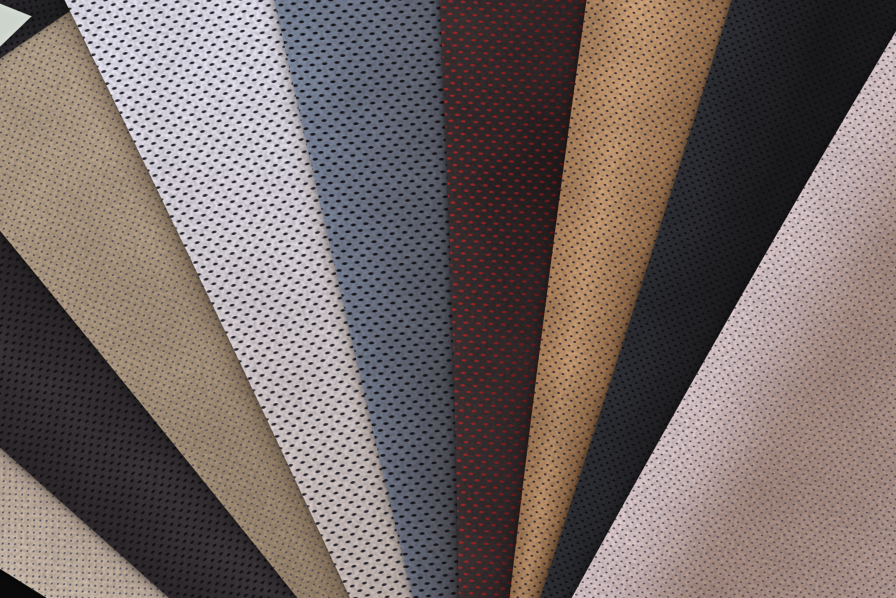
Write a WebGL 2 fragment shader that draws this texture.

```glsl
#version 300 es
precision highp float;
// A fan of perforated upholstery fabrics, overlapping from left to right.
uniform vec2 u_resolution;
out vec4 fragColor;

float hash(vec2 p) {
    vec3 q = fract(vec3(p.xyx) * 0.1031);
    q += dot(q, q.yzx + 33.33);
    return fract((q.x + q.y) * q.z);
}

vec2 gradient(vec2 cell) {
    float a = 6.2832 * hash(cell);
    return vec2(cos(a), sin(a));
}

float gradientNoise(vec2 p) {
    vec2 i = floor(p), f = p - i;
    vec2 s = f * f * f * (f * (f * 6.0 - 15.0) + 10.0);
    vec2 e = vec2(1.0, 0.0);
    float low = mix(dot(gradient(i), f), dot(gradient(i + e), f - e), s.x);
    float high = mix(dot(gradient(i + e.yx), f - e.yx), dot(gradient(i + 1.0), f - 1.0), s.x);
    return mix(low, high, s.y);
}

float fbm(vec2 p) {
    float sum = 0.0, amp = 0.5;
    for (int i = 0; i < 4; i++) {
        sum += amp * gradientNoise(p);
        p = p * 2.1 + 17.3;
        amp *= 0.5;
    }
    return sum;
}

// x of a seam that runs from the top of the canvas to the bottom
float seamX(float y, float top, float bottom, float bow) {
    return mix(bottom, top, y) + 4.0 * bow * y * (1.0 - y);
}

// Signed distance to a seam, positive on its right
float seam(vec2 p, float top, float bottom, float bow) {
    return (p.x - seamX(p.y, top, bottom, bow)) / length(vec2(1.0, top - bottom));
}

// Staggered rows of oval holes, turned with the cloth
float holes(vec2 p, float angle, vec2 pitch, vec2 radius, float px) {
    float c = cos(angle), s = sin(angle);
    vec2 q = vec2(c * p.x + s * p.y, c * p.y - s * p.x) / pitch;
    q.x += 0.5 * mod(floor(q.y), 2.0);
    vec2 local = (fract(q) - 0.5) * pitch;
    float d = (length(local / radius) - 1.0) * min(radius.x, radius.y);
    return 1.0 - smoothstep(-0.7 * px, 0.7 * px, d);
}

// Shaded cloth: soft mottling, fine grain, then the holes
vec3 cloth(vec2 p, vec3 lit, vec3 shade, float k, float mottle, vec3 holeColor, float hole) {
    vec3 col = mix(lit, shade, clamp(k, 0.0, 1.0));
    col *= 1.0 + mottle * fbm(p * 9.0) + 0.16 * gradientNoise(p * 170.0);
    return mix(col, holeColor, hole);
}

// Lays a cloth over what is below, with a contact shadow outside its edge
vec3 lay(vec3 below, vec3 above, float d, float shadow, float px) {
    below *= 1.0 - shadow * exp(min(d, 0.0) / 0.007);
    above *= 1.0 + 0.06 * exp(-max(d, 0.0) / 0.005);
    return mix(below, above, smoothstep(-0.8 * px, 0.8 * px, d));
}

void main() {
    float px = 1.0 / u_resolution.y;
    vec2 p = gl_FragCoord.xy / u_resolution * vec2(1.5, 1.0);
    float y = p.y;
    vec3 ink = vec3(0.07, 0.065, 0.08);
    vec2 coarse = vec2(0.021, 0.0105), fine = vec2(0.0145, 0.0075);

    // Seams, left to right
    float dCream = seam(p, -1.52, 0.078, 0.0);
    float dCharcoal = seam(p, -0.841, 0.283, 0.0);
    float dBeige = seam(p, -0.319, 0.498, 0.004);
    float dWhite = seam(p, 0.108, 0.586, 0.004);
    float dBlue = seam(p, 0.459, 0.691, -0.002);
    float dRed = seam(p, 0.736, 0.768, 0.004);
    float dTan = seam(p, 0.982, 0.853, -0.003);
    float dBlack = seam(p, 1.225, 0.904, 0.002);
    float dPink = seam(p, 1.531, 0.957, -0.006);

    // Left side of the fan
    vec3 col = vec3(0.04);
    vec3 c = cloth(p, vec3(0.74, 0.68, 0.62), vec3(0.64, 0.57, 0.51), dCream * 5.0 - 0.2, 0.1, ink * 5.0, holes(p, 0.75, fine, vec2(0.0018, 0.0014), px));
    col = lay(col, c, dCream, 0.4, px);
    c = cloth(p, vec3(0.215, 0.195, 0.21), vec3(0.15, 0.135, 0.145), abs(dCharcoal - 0.12) * 7.0, 0.2, ink, holes(p, 0.65, coarse * 0.85, vec2(0.0036, 0.002), px));
    col = lay(col, c, dCharcoal, 0.4, px);
    c = cloth(p, vec3(0.7, 0.63, 0.54), vec3(0.54, 0.46, 0.37), 0.75 - 0.65 * y + 0.5 * smoothstep(0.05, 0.0, -dWhite), 0.12, ink * 4.5, holes(p, 0.4, fine, vec2(0.0018, 0.0014), px));
    col = lay(col, c, dBeige, 0.4, px);

    // Folded corner behind the beige sheet
    float dCorner = (y - 0.902 - 0.68 * p.x) * 0.83;
    c = cloth(p, vec3(0.17, 0.16, 0.18), vec3(0.1), p.x * 8.0, 0.2, ink, holes(p, -0.6, fine, vec2(0.0022), px));
    col = lay(col, c, dCorner, 0.2, px);
    float dScrap = min((y - 0.922 - 0.96 * p.x) * 0.72, (0.994 - 0.4 * p.x - y) * 0.93);
    col = lay(col, vec3(0.8, 0.83, 0.8), dScrap, 0.3, px);

    // Centre of the fan
    c = cloth(p, vec3(0.83, 0.82, 0.87), vec3(0.73, 0.68, 0.66), 1.0 - 1.15 * y + 0.3 * smoothstep(0.04, 0.0, -dBlue), 0.07, ink * 2.2, holes(p, 0.24, coarse, vec2(0.004, 0.0021), px));
    col = lay(col, c, dWhite, 0.35, px);
    float across = dBlue / max(dBlue - dRed, 0.01);
    c = cloth(p, vec3(0.46, 0.5, 0.58), vec3(0.29, 0.29, 0.32), across * 0.7 + 0.5 * (1.0 - y) - 0.1, 0.15, ink * 1.2, holes(p, 0.1, coarse, vec2(0.0042, 0.0022), px));
    col = lay(col, c, dBlue, 0.3, px);
    float fold = exp(-40.0 * dot(p - vec2(0.89, 0.71), p - vec2(0.89, 0.71)));
    across = dRed / max(dRed - dTan, 0.01);
    c = cloth(p, vec3(0.215, 0.18, 0.185), vec3(0.12, 0.095, 0.1), across * 0.5 + 0.4 * fold, 0.2, mix(vec3(0.62, 0.15, 0.16), vec3(0.42, 0.09, 0.1), across), holes(p, -0.05, coarse, vec2(0.0039, 0.0021), px));
    col = lay(col, c, dRed, 0.45, px);

    // Right side of the fan
    across = dTan / max(dTan - dBlack, 0.01);
    c = cloth(p, vec3(0.74, 0.58, 0.43), vec3(0.53, 0.38, 0.25), 1.5 * abs(across - 0.4) - 0.1 + 0.3 * (1.0 - y), 0.2, ink * 2.8, holes(p, -0.22, fine * 1.08, vec2(0.0021, 0.0016), px));
    col = lay(col, c, dTan, 0.35, px);
    c = cloth(p, vec3(0.17, 0.175, 0.195), vec3(0.1, 0.095, 0.105), dBlack * 6.5, 0.2, ink * 0.8, holes(p, -0.4, fine, vec2(0.0022, 0.0016), px));
    col = lay(col, c, dBlack, 0.35, px);
    float roll = smoothstep(0.01, 0.2, dPink) - 0.3 * smoothstep(0.22, 0.6, dPink);
    c = cloth(p, vec3(0.8, 0.73, 0.74), vec3(0.62, 0.52, 0.48), roll, 0.08, ink * 4.5, holes(p, -0.17, fine, vec2(0.0018, 0.0014), px));
    col = lay(col, c, dPink, 0.35, px);

    fragColor = vec4(col, 1.0);
}
```
